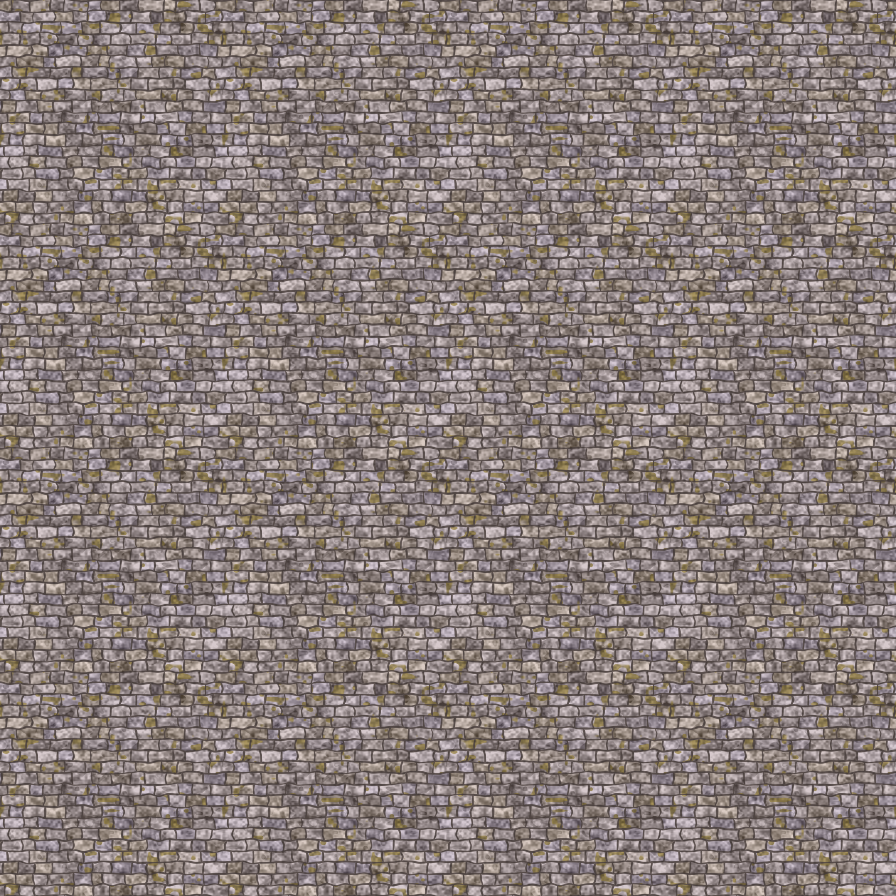
Give the GLSL for this texture, as a Shadertoy shader.

```glsl
// Weathered grey stone wall: thin courses of uneven blocks with dark joints.
// One wrapping patch of courses is repeated over the canvas; hashed block
// widths and tones, layered periodic noise and lichen supply the wear.

const float PATCHES = 4.0;        // identical patches across and down
const float COURSES = 20.0;       // courses in a patch
const float BLOCKS = 12.0;        // blocks along a course in a patch
const float WIDTH_JITTER = 0.5;   // shift of upright joints, in blocks
const float WAVINESS = 0.24;      // bend of level joints, in courses
const float JOINT = 0.075;        // half width of a joint, in courses
const float BLOCK_CONTRAST = 0.30;
const float SCAR_DEPTH = 0.30;
const float LICHEN_AMOUNT = 0.75;

const vec3 SHADE = vec3(0.27, 0.23, 0.225);
const vec3 PALE = vec3(0.84, 0.79, 0.80);
const vec3 MORTAR = vec3(0.30, 0.26, 0.25);
const vec3 LICHEN = vec3(0.51, 0.44, 0.22);
const vec3 WARM_TINT = vec3(0.015, 0.008, -0.035);
const vec3 LILAC_TINT = vec3(-0.010, -0.006, 0.030);

float hash(vec2 p) {
    vec3 q = fract(p.xyx * 0.1031);
    q += dot(q, q.yzx + 33.33);
    return fract((q.x + q.y) * q.z);
}

// Value noise over the unit patch; whole cell counts make it wrap.
float noise(vec2 p, vec2 cells, float seed) {
    vec2 g = p * cells;
    vec2 i = floor(g);
    vec2 f = fract(g);
    f = f * f * (3.0 - 2.0 * f);
    vec2 a = mod(i, cells) + seed;
    vec2 b = mod(i + 1.0, cells) + seed;
    return mix(mix(hash(a), hash(vec2(b.x, a.y)), f.x),
               mix(hash(vec2(a.x, b.y)), hash(b), f.x), f.y);
}

// Position of the upright joint numbered i within a course.
float uprightJoint(float i, float course) {
    return i + WIDTH_JITTER * hash(vec2(mod(i, BLOCKS), course) + 71.0);
}

vec3 wall(vec2 p, float pixel) {
    // Course and block under this point
    float y = p.y * COURSES + WAVINESS * (noise(p, vec2(24.0, 20.0), 5.0) - 0.5);
    float course = mod(floor(y), COURSES);
    float x = p.x * BLOCKS + 0.5 * mod(course, 2.0) + 0.4 * hash(vec2(course, 19.0));
    x += 0.12 * (noise(p, vec2(20.0, 40.0), 11.0) - 0.5);
    float i = floor(x);
    i -= step(x, uprightJoint(i, course));
    vec2 block = vec2(mod(i, BLOCKS), course);

    // Distance to the nearest joint, in courses
    float height = fract(y);
    float level = min(height, 1.0 - height);
    float upright = min(x - uprightJoint(i, course), uprightJoint(i + 1.0, course) - x);
    float edge = min(level, upright * COURSES / BLOCKS);

    // Stone tone: block shade, blotches, grain, scars and light from above
    float blotch = noise(p, vec2(26.0, 34.0), 23.0);
    float mottle = noise(p, vec2(52.0, 60.0), 37.0);
    float grain = noise(p, vec2(91.0, 97.0), 53.0);
    float tone = 0.655 + BLOCK_CONTRAST * (hash(block + 3.0) - 0.5);
    tone += 0.36 * (blotch - 0.5) + 0.42 * (mottle - 0.5) + 0.48 * (grain - 0.5);
    float scar = 0.6 * noise(p, vec2(38.0, 46.0), 83.0) + 0.4 * mottle;
    tone -= SCAR_DEPTH * smoothstep(0.53, 0.70, scar);
    tone += 0.12 * (height - 0.5);
    vec3 color = mix(SHADE, PALE, clamp(tone, 0.0, 1.0));

    // Tints and lichen on some blocks
    float tint = hash(block + 41.0);
    color += WARM_TINT * smoothstep(0.6, 0.9, tint);
    color += LILAC_TINT * smoothstep(0.3, 0.1, tint);
    float growth = noise(p, vec2(36.0, 42.0), 97.0);
    float host = step(0.55, hash(block + 59.0));
    color = mix(color, LICHEN * (0.75 + 0.5 * grain),
                LICHEN_AMOUNT * host * smoothstep(0.66, 0.80, growth));

    // Joints of varying width, softened over about a pixel
    float halfWidth = JOINT * (0.6 + 0.8 * blotch);
    float soft = max(0.6 * pixel * COURSES, 0.04);
    float joint = 1.0 - smoothstep(halfWidth - soft, halfWidth + soft, edge);
    return mix(color, MORTAR * (0.85 + 0.3 * grain), 0.9 * joint);
}

void mainImage(out vec4 fragColor, in vec2 fragCoord) {
    vec2 p = fract(fragCoord / iResolution.xy * PATCHES);
    fragColor = vec4(wall(p, PATCHES / iResolution.y), 1.0);
}
```
